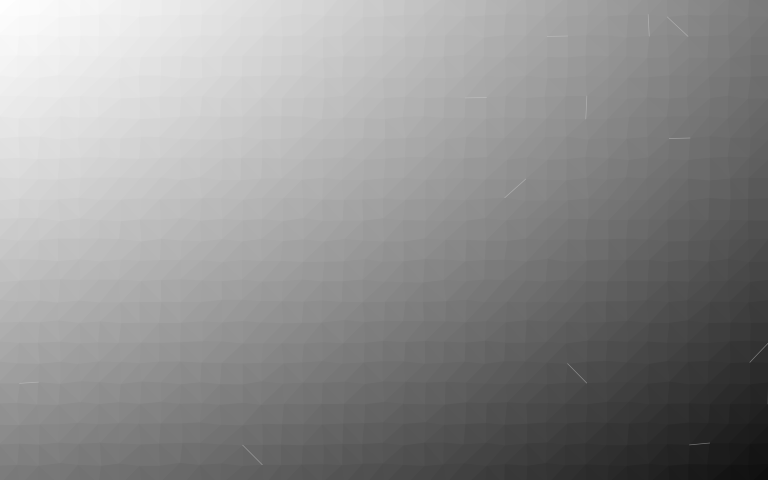
Give the GLSL for this background, as a WebGL 1 fragment shader.

```glsl
precision highp float;
// Low-poly mesh of flat grey triangles, fading from white at top left to near black at bottom right.

uniform vec2 u_resolution;

// Lengths are in units of the canvas height.
const vec2 GRID_ORIGIN = vec2(0.0383, 0.5);
const vec2 CELL_SIZE = vec2(0.0423, 0.0425);
const float JITTER = 0.08;          // vertex offset, as a part of a cell
const float FADE_LINEAR = 0.53;     // lightness lost along one axis
const float FADE_SQUARED = 0.45;
const float SEAM_CHANCE = 0.014;    // share of cells with a light seam
const float SEAM_WIDTH = 0.0009;
const float SEAM_OPACITY = 0.35;
const vec3 SEAM_COLOR = vec3(0.82);

vec2 hash2(vec2 p) {
  vec3 q = fract(p.xyx * vec3(0.1031, 0.1030, 0.0973));
  q += dot(q, q.yzx + 33.33);
  return fract((q.xx + q.yz) * q.zy);
}

// Jittered mesh vertex for a grid index
vec2 vertex(vec2 id) {
  vec2 offset = (hash2(id + 71.0) * 2.0 - 1.0) * JITTER;
  return GRID_ORIGIN + (id + offset) * CELL_SIZE;
}

// Signed distance to the line a-b, positive on its left
float leftOf(vec2 p, vec2 a, vec2 b) {
  vec2 e = normalize(b - a);
  return e.x * (p.y - a.y) - e.y * (p.x - a.x);
}

float segmentDistance(vec2 p, vec2 a, vec2 b) {
  vec2 e = b - a;
  float t = clamp(dot(p - a, e) / dot(e, e), 0.0, 1.0);
  return length(p - a - e * t);
}

// Average the lightness ramps of both axes, then encode as sRGB
float shade(vec2 center, float aspect) {
  vec2 t = clamp(vec2(center.x / aspect, 1.0 - center.y), 0.0, 1.0);
  vec2 ramp = 1.0 - FADE_LINEAR * t - FADE_SQUARED * t * t;
  float lightness = 0.5 * (ramp.x + ramp.y);
  float luminance = pow((lightness + 0.16) / 1.16, 3.0);
  return 1.055 * pow(luminance, 1.0 / 2.4) - 0.055;
}

// Shade times coverage, and coverage, of one counterclockwise triangle
vec2 triangle(vec2 p, vec2 a, vec2 b, vec2 c, float aspect, float pixel) {
  float inside = min(leftOf(p, a, b), min(leftOf(p, b, c), leftOf(p, c, a)));
  float coverage = smoothstep(-0.6 * pixel, 0.6 * pixel, inside);
  return vec2(shade((a + b + c) / 3.0, aspect), 1.0) * vec2(coverage);
}

void main() {
  float pixel = 1.0 / u_resolution.y;
  float aspect = u_resolution.x * pixel;
  vec2 p = gl_FragCoord.xy * pixel;
  vec2 home = floor((p - GRID_ORIGIN) / CELL_SIZE);
  vec2 sum = vec2(0.0);
  float seam = 0.0;

  for (int j = -1; j <= 1; j++) {
    for (int i = -1; i <= 1; i++) {
      vec2 id = home + vec2(float(i), float(j));
      vec2 a = vertex(id);
      vec2 b = vertex(id + vec2(1.0, 0.0));
      vec2 c = vertex(id + vec2(1.0, 1.0));
      vec2 d = vertex(id + vec2(0.0, 1.0));

      // Turn the quad so that its shorter diagonal runs from a to c
      if (distance(b, d) < distance(a, c)) {
        vec2 first = a;
        a = b;
        b = c;
        c = d;
        d = first;
      }
      sum += triangle(p, a, b, c, aspect, pixel);
      sum += triangle(p, a, c, d, aspect, pixel);

      // Rare hairline along a side or the diagonal
      vec2 pick = hash2(id + 193.0);
      if (pick.x < SEAM_CHANCE) {
        vec2 end = pick.y < 0.5 ? c : b;
        float dist = segmentDistance(p, a, end);
        float line = 1.0 - smoothstep(0.0, SEAM_WIDTH + 0.5 * pixel, dist);
        seam = max(seam, line);
      }
    }
  }

  vec3 color = vec3(sum.x / max(sum.y, 0.001));
  color = mix(color, max(color, SEAM_COLOR), seam * SEAM_OPACITY);
  gl_FragColor = vec4(color, 1.0);
}
```
